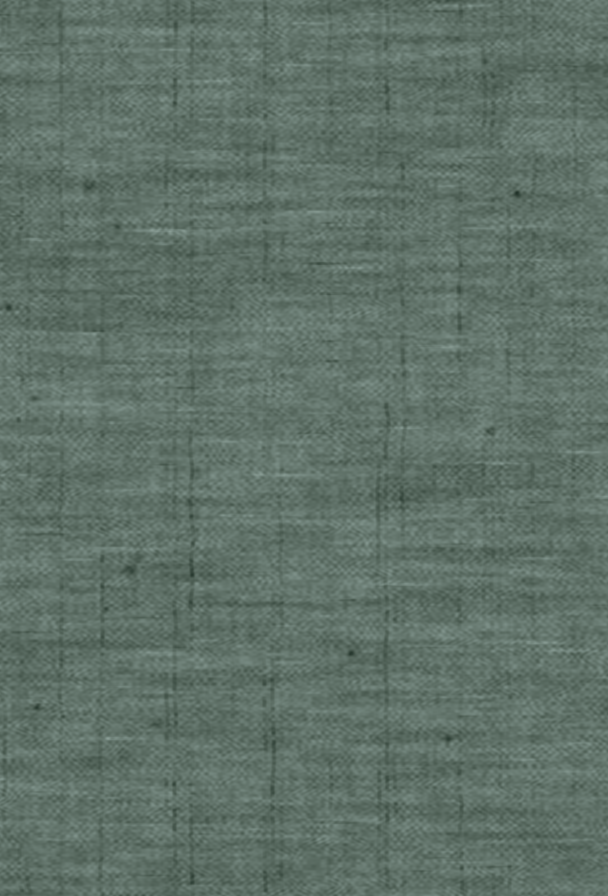
Give the GLSL for this texture, as a Shadertoy shader.

```glsl
#define BASE_COLOR vec3(0.371, 0.441, 0.404)
#define LIGHT_TINT vec3(0.99, 1.0, 1.01)
#define THREADS 215.0
#define WEAVE_DEPTH 0.030
#define STREAK_DEPTH 0.072
#define BAND_DEPTH 0.034
#define GRAIN_DEPTH 0.085
#define WARP_COLUMNS 110.0
#define WARP_SHARE 0.42
#define WARP_DEPTH 0.085
#define SLUB_DEPTH 0.060
#define KNOT_DEPTH 0.120

float hash(vec2 p) {
    vec3 q = fract(p.xyx * vec3(0.1031, 0.1030, 0.0973));
    q += dot(q, q.yzx + 33.33);
    return fract((q.x + q.y) * q.z);
}

float noise(vec2 p) {
    vec2 cell = floor(p), f = fract(p);
    f = f * f * (3.0 - 2.0 * f);
    float low = mix(hash(cell), hash(cell + vec2(1, 0)), f.x);
    float high = mix(hash(cell + vec2(0, 1)), hash(cell + vec2(1, 1)), f.x);
    return mix(low, high, f.y);
}

float signedNoise(vec2 p) {
    return noise(p) - 0.5;
}

// Weft yarns of uneven tone, stretched along x
float weftStreaks(vec2 p) {
    float fine = signedNoise(p * vec2(22.0, THREADS) + 11.0);
    float middle = signedNoise(p * vec2(10.0, 120.0) + 47.0);
    float wide = signedNoise(p * vec2(4.0, 55.0) + 83.0);
    return fine + 0.75 * middle + 0.55 * wide;
}

// Over-and-under checks, shifted and faded unevenly
float plainWeave(vec2 p) {
    vec2 q = p * THREADS;
    q.x += 1.8 * signedNoise(p * vec2(35.0, 90.0));
    q.y += 1.5 * signedNoise(p * vec2(20.0, 45.0) + 19.0);
    float check = cos(3.14159 * q.x) * cos(3.14159 * q.y);
    return check * (0.15 + 1.5 * noise(p * vec2(45.0, 80.0) + 5.0));
}

// Dark warp yarns of uneven strength, broken into short dashes
float darkWarp(vec2 p) {
    float x = p.x * WARP_COLUMNS + 0.5 * signedNoise(p * vec2(8.0, 40.0));
    float column = floor(x);
    float pick = hash(vec2(column, 7.0));
    float strength = step(pick, WARP_SHARE) * (1.0 - 0.75 * pick / WARP_SHARE);
    float run = smoothstep(0.40, 0.80, noise(vec2(column * 5.3, p.y * 9.0)));
    float dash = smoothstep(0.30, 0.75, noise(vec2(column * 9.1, p.y * 130.0)));
    float edge = abs(fract(x) - 0.5);
    float line = 1.0 - smoothstep(0.05, 0.42, edge);
    return strength * line * (0.10 + 0.25 * dash + run * (0.2 + 0.8 * dash));
}

// Scattered soft spindles; size is the half length and half height
float spindles(vec2 p, vec2 grid, vec2 size, float share, float seed) {
    vec2 home = floor(p * grid);
    float cover = 0.0;
    for (int j = -1; j <= 1; j++) {
        for (int i = -1; i <= 1; i++) {
            vec2 cell = home + vec2(i, j);
            vec2 center = vec2(hash(cell + seed), hash(cell + seed + 31.7));
            float scale = 0.5 + hash(cell + seed + 67.1);
            vec2 d = (p - (cell + center) / grid) / (size * vec2(scale, 0.7 + 0.3 * scale));
            float present = step(hash(cell + seed + 93.3), share);
            cover = max(cover, present * scale * exp(-dot(d, d)));
        }
    }
    return min(cover, 1.0);
}

void mainImage(out vec4 fragColor, in vec2 fragCoord) {
    vec2 p = fragCoord / iResolution.y;
    vec2 bent = p + vec2(0.0, 0.003 * signedNoise(p * vec2(6.0, 9.0)));

    // Cloth: broad bands, streaks and weave
    float tone = BAND_DEPTH * signedNoise(bent * vec2(1.5, 13.0) + 3.0);
    tone += STREAK_DEPTH * weftStreaks(bent);
    tone += WEAVE_DEPTH * plainWeave(p);

    // Fibre grain: short weft flecks and faint warp lines
    tone += GRAIN_DEPTH * signedNoise(p * vec2(200.0, 330.0) + 61.0);
    tone += 0.035 * signedNoise(p * vec2(210.0, 28.0) + 29.0);
    tone += 0.022 * signedNoise(p * vec2(60.0, 9.0) + 71.0);

    // Pale and dark slubs lying along the weft
    float pale = spindles(bent, vec2(13.0, 42.0), vec2(0.022, 0.0016), 0.28, 10.0);
    float dark = spindles(bent, vec2(14.0, 34.0), vec2(0.018, 0.0014), 0.22, 150.0);
    float fray = 0.3 + 1.4 * noise(p * vec2(120.0, 200.0));
    tone += SLUB_DEPTH * (pale - dark) * fray;

    // Dark warp yarns and small knots
    float knots = spindles(p, vec2(13.0, 12.0), vec2(0.0042, 0.0048), 0.20, 270.0);
    tone -= WARP_DEPTH * darkWarp(p) + KNOT_DEPTH * knots * fray;

    vec3 tint = mix(vec3(1.0), LIGHT_TINT, clamp(tone * 12.0, -1.0, 1.0));
    vec3 color = (BASE_COLOR + 0.007 + tone) * tint;
    fragColor = vec4(clamp(color, 0.0, 1.0), 1.0);
}
```
